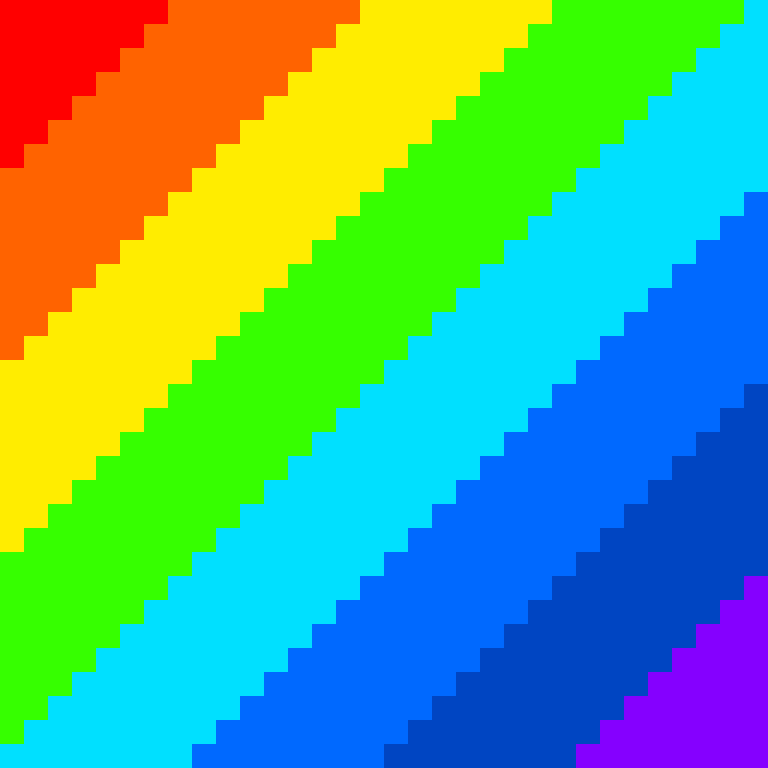
Reproduce this background procedurally as a WebGL 1 fragment shader.

```glsl
precision highp float;
// Diagonal rainbow bands with stair-stepped edges on a 32 by 32 grid of cells.

uniform vec2 u_resolution;

// Band colours, counted from the upper left corner.
vec3 bandColor(float band) {
  if (band < 0.5) return vec3(1.0, 0.0, 0.0);    // red
  if (band < 1.5) return vec3(1.0, 0.39, 0.0);   // orange
  if (band < 2.5) return vec3(1.0, 0.93, 0.0);   // yellow
  if (band < 3.5) return vec3(0.21, 1.0, 0.0);   // green
  if (band < 4.5) return vec3(0.0, 0.88, 1.0);   // cyan
  if (band < 5.5) return vec3(0.0, 0.41, 1.0);   // blue
  if (band < 6.5) return vec3(0.0, 0.27, 0.76);  // deep blue
  return vec3(0.52, 0.0, 1.0);                   // violet
}

// Every cell takes the colour of its diagonal; a band spans eight diagonals.
vec3 steppedRainbow(vec2 uv) {
  vec2 cell = floor(vec2(uv.x, 1.0 - uv.y) * 32.0);
  return bandColor(floor((cell.x + cell.y + 1.5) / 8.0));
}

void main() {
  // Average a 4 by 4 grid of samples to smooth the cell edges.
  vec3 color = vec3(0.0);
  for (int y = 0; y < 4; y++) {
    for (int x = 0; x < 4; x++) {
      vec2 offset = (vec2(float(x), float(y)) + 0.5) / 4.0 - 0.5;
      color += steppedRainbow((gl_FragCoord.xy + offset) / u_resolution);
    }
  }
  gl_FragColor = vec4(color / 16.0, 1.0);
}
```
